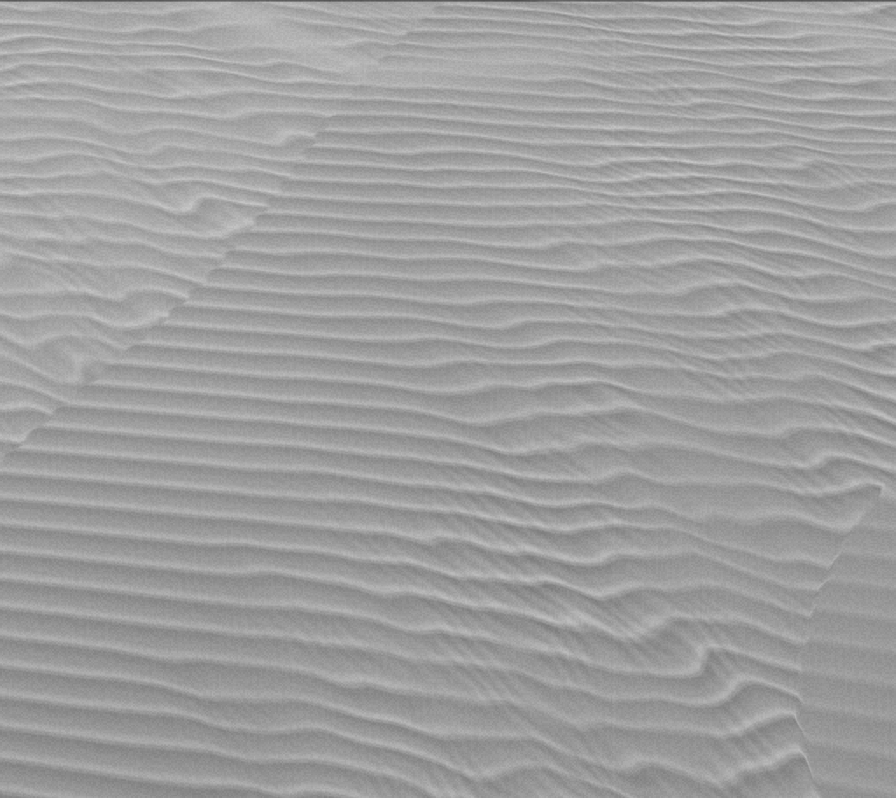
Write a WebGL 1 fragment shader that draws this texture.

```glsl
precision highp float;
// Grey wind-rippled sand dunes seen at a slant: ripples are a sawtooth of a
// perspective phase, bent and broken by slanted noise, with fine cross streaks.
// A diagonal dune crest, a smooth upper band and a slip face divide the sand.
uniform vec2 u_resolution;

float hash(vec2 p) {
  return fract(sin(dot(p, vec2(127.1, 311.7))) * 43758.5453);
}

float noise(vec2 p) {
  vec2 i = floor(p), f = fract(p);
  f = f * f * (3.0 - 2.0 * f);
  return mix(mix(hash(i), hash(i + vec2(1.0, 0.0)), f.x),
             mix(hash(i + vec2(0.0, 1.0)), hash(i + vec2(1.0, 1.0)), f.x), f.y);
}

// Lit crest with a shadow gathering just below it
float ripple(float phase) {
  float f = fract(phase);
  float lit = smoothstep(0.0, 0.13, f) * (1.0 - smoothstep(0.13, 0.42, f));
  float shade = smoothstep(0.4, 0.9, f) * (1.0 - smoothstep(0.9, 1.0, f));
  return lit - 0.75 * shade;
}

// Noise stretched along the wind direction, down to the right
float windNoise(vec2 q, vec2 scale) {
  vec2 slanted = vec2(0.85 * q.x - 0.5 * q.y, 0.5 * q.x + 0.85 * q.y);
  return noise(slanted * scale) - 0.5;
}

// Short diagonal streaks between the large ripples
float streaks(vec2 q) {
  float phase = 1.7 * (q.y + 0.6 * q.x) + 1.6 * windNoise(q + 31.0, vec2(0.5, 0.9));
  float patches = smoothstep(-0.25, 0.25, windNoise(q + 77.0, vec2(0.4, 0.7)));
  return sin(6.2832 * phase) * patches;
}

void main() {
  vec2 p = gl_FragCoord.xy / u_resolution.y;

  // Perspective phase: the spacing shrinks towards the top
  float bentY = p.y + 0.045 * p.x + 0.1 * p.x * (1.0 - p.y) * (1.0 - p.y);
  bentY += 0.008 * (noise(p * vec2(3.0, 5.0)) - 0.5);
  float phase = -log(0.042 - 0.026 * bentY) / 0.026;
  vec2 q = vec2(p.x * 30.0, phase);

  // Main slope: even ripples on the left, breaking up to the right
  float chop = smoothstep(0.3, 0.8, p.x + 0.3 * (noise(p * 6.0) - 0.5)
             + 0.25 * smoothstep(0.4, 0.1, p.y));
  float slip = smoothstep(-0.004, 0.006,
      p.x - 1.0 - 1.6 * (p.y - 0.13) * (p.y - 0.13) - 0.012 * (noise(p * 50.0) - 0.5));
  slip *= 1.0 - smoothstep(0.36, 0.42, p.y);
  float broken = chop * (1.0 - slip);
  float warp = 1.5 * windNoise(q, vec2(0.16, 0.55))
             + 0.5 * windNoise(q + 13.0, vec2(0.4, 1.2));
  float crests = 0.95 + broken * 0.9 * windNoise(q + 50.0, vec2(0.3, 0.5));
  float slope = ripple(phase + broken * warp) * crests * (1.0 - 0.6 * slip);
  slope += 0.27 * broken * streaks(q);

  // Lee side: wider, lumpy ripples
  vec2 lee = q * vec2(1.0, 0.85);
  float lumps = ripple(lee.y + 1.3 * windNoise(lee + 90.0, vec2(0.25, 0.6))
              + 0.5 * windNoise(lee + 19.0, vec2(0.6, 1.3)));
  lumps *= 0.75 + 0.8 * windNoise(lee + 40.0, vec2(0.4, 0.8));
  lumps += 0.22 * streaks(lee * 0.8);

  // Diagonal crest, scalloped where ripples meet it
  float crestX = (p.y - 0.4) * 0.95 + 0.02 * sin(p.y * 12.0)
               + 0.004 * sin(phase * 6.2832);
  float main_side = smoothstep(-0.004, 0.004, p.x - crestX);
  float relief = mix(lumps, slope, main_side);

  // Smooth bright band and patch near the top
  float bandY = 0.905 + 0.45 * max(0.468 - p.x, 0.0) + 0.1 * max(p.x - 0.468, 0.0);
  float bandOffset = (p.y - bandY) / (0.018 + 0.012 * noise(p * 9.0));
  float band = exp(-bandOffset * bandOffset) * (1.0 - smoothstep(0.6, 0.9, p.x));
  vec2 patchOffset = (p - vec2(1.07, 0.955)) * mat2(9.0, 4.0, 10.0, 36.0);
  band = max(band, 0.8 * exp(-dot(patchOffset, patchOffset)));
  relief *= 1.0 - 0.75 * band;

  // Broad light, relief, slip edge and sensor grain
  float tone = mix(0.594, 0.643, smoothstep(0.0, 0.95, p.y));
  tone += 0.022 * (1.0 - main_side) + 0.045 * band - 0.012 * slip;
  tone += 0.02 * (noise(p * 4.0 + 8.0) - 0.5);
  tone += 0.08 * relief + 0.05 * slip * (1.0 - slip);
  tone += 0.045 * (hash(floor(p * 456.0)) - 0.5);
  tone += 0.012 * (1.0 - smoothstep(0.0005, 0.002, abs(p.x - 0.769)));
  tone *= 1.0 - 0.45 * smoothstep(0.997, 0.999, p.y);

  gl_FragColor = vec4(vec3(tone), 1.0);
}
```
